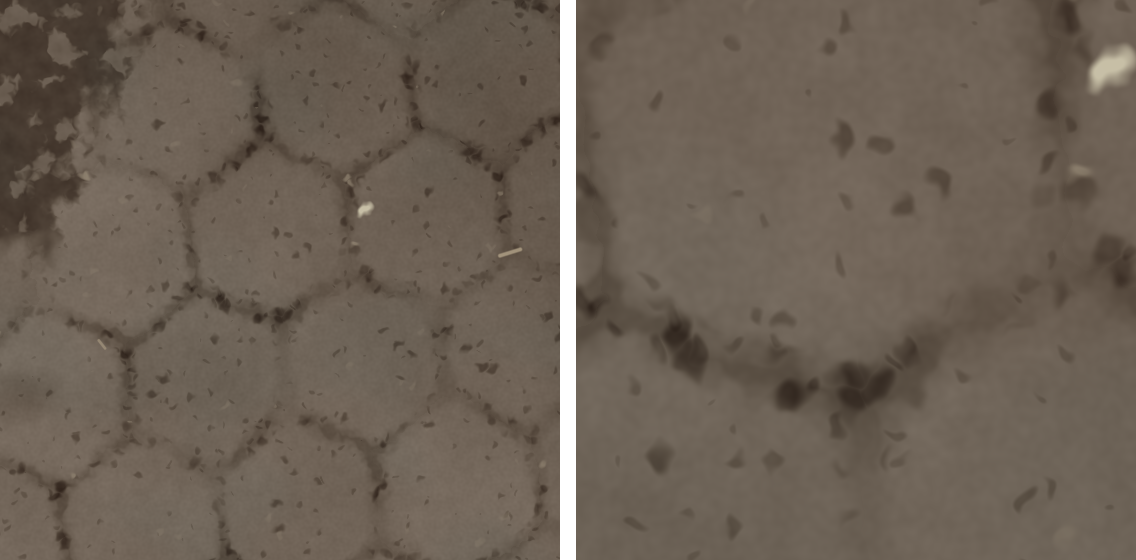
Left, the full canvas; right, a detail of the centre.
Give the GLSL for this texture, as a WebGL 2 fragment shader.

```glsl
#version 300 es
precision highp float;

uniform vec2 u_resolution;
out vec4 fragColor;

const float STONE_SPACING = 0.282;
const float STONE_TILT = 0.11;
const vec2 STONE_ORIGIN = vec2(0.482, 0.583);

vec2 hash2(vec2 p) {
    vec3 q = fract(p.xyx * vec3(0.1031, 0.1030, 0.0973));
    q += dot(q, q.yzx + 33.33);
    return fract((q.xx + q.yz) * q.zy);
}

float gradientNoise(vec2 p) {
    vec2 cell = floor(p), f = fract(p);
    vec2 w = f * f * f * (f * (f * 6.0 - 15.0) + 10.0);
    float corner[4];
    for (int k = 0; k < 4; k++) {
        vec2 o = vec2(k & 1, k >> 1);
        float angle = 6.2832 * hash2(cell + o + 50.0).x;
        corner[k] = dot(vec2(cos(angle), sin(angle)), f - o);
    }
    return 1.4 * mix(mix(corner[0], corner[1], w.x), mix(corner[2], corner[3], w.x), w.y);
}

float fbm(vec2 p, int octaves) {
    float sum = 0.0, amp = 0.5;
    for (int i = 0; i < octaves; i++) {
        sum += amp * gradientNoise(p);
        p = mat2(1.6, 1.2, -1.2, 1.6) * p + 7.3;
        amp *= 0.5;
    }
    return sum;
}

mat2 rotation(float a) {
    return mat2(cos(a), sin(a), -sin(a), cos(a));
}

// Offset from the nearest stone centre in xy, centre itself in zw
vec4 hexCell(vec2 p) {
    vec2 period = vec2(1.0, 1.7320508);
    vec2 a = period * floor(p / period + 0.5);
    vec2 b = period * (floor(p / period) + 0.5);
    vec2 centre = distance(p, a) < distance(p, b) ? a : b;
    return vec4(p - centre, centre);
}

// Distance inward from the rim of a slightly rounded hexagon
float rimDistance(vec2 p) {
    vec2 q = abs(p);
    float hexagon = max(q.x, dot(q, vec2(0.5, 0.8660254)));
    return 0.49 - mix(hexagon, length(p) * 0.95, 0.3);
}

// Soft scattered blobs; radius is relative to the grid cell
float specks(vec2 p, float scale, float chance, float radius) {
    p *= scale;
    vec2 cell = floor(p);
    float cover = 0.0;
    for (int j = -1; j <= 1; j++)
    for (int i = -1; i <= 1; i++) {
        vec2 id = cell + vec2(i, j);
        vec2 pick = hash2(id + scale);
        vec2 d = rotation(6.28 * pick.y) * (p - id - hash2(id + 91.7));
        float r = radius * (0.5 + pick.y);
        float blob = 1.0 - smoothstep(0.3 * r, r, length(d * vec2(0.8, 1.25)));
        cover = max(cover, blob * step(pick.x, chance) * (0.5 + 0.5 * pick.y));
    }
    return cover;
}

float sliver(vec2 p, vec2 centre, float angle, float halfLength, float halfWidth) {
    vec2 q = (p - centre) * rotation(angle);
    q.x -= clamp(q.x, -halfLength, halfLength);
    return 1.0 - smoothstep(0.4 * halfWidth, 1.5 * halfWidth, length(q));
}

vec3 earthTone(float level) {
    return vec3(level, level - 0.05, level - 0.098 + 0.1 * max(0.36 - level, 0.0));
}

void main() {
    vec2 uv = gl_FragCoord.xy / u_resolution.y;
    vec2 wobble = vec2(fbm(uv * 9.0, 3), fbm(uv * 9.0 + 31.0, 3));
    vec2 ragged = uv + 0.006 * vec2(gradientNoise(uv * 70.0), gradientNoise(uv * 70.0 + 19.0));

    // Worn paving stones
    vec2 lattice = rotation(-STONE_TILT) * (ragged + 0.024 * wobble - STONE_ORIGIN) / STONE_SPACING;
    vec4 stone = hexCell(lattice);
    float rim = rimDistance(stone.xy);
    float shade = hash2(floor(stone.zw * 2.0 + 0.5) + 20.0).x - 0.5;
    float level = 0.444 + 0.018 * shade + 0.045 * fbm(uv * 5.0, 4);
    level -= 0.05 * smoothstep(0.95, 1.75, uv.x + uv.y);
    level += 0.012 * smoothstep(0.5, 0.1, uv.x);
    level += 0.024 * fbm(uv * 45.0, 3) + 0.012 * gradientNoise(uv * 150.0);

    // Soil in the joints, broken up and fainter to the right
    float wear = smoothstep(-0.35, 0.3, fbm(uv * 7.0 + 4.0, 3)) * mix(1.0, 0.65, uv.x);
    float joint = 1.0 - smoothstep(0.0, 0.085, rim);
    float seam = 1.0 - smoothstep(0.0, 0.035, rim + 0.04 * gradientNoise(uv * 38.0));
    level -= 0.065 * joint * (0.35 + 0.65 * wear) + 0.055 * seam * wear;

    // Dark crumbs, dense along the joints and sparse on the stones
    float crumbs = specks(ragged, 46.0, 0.4, 0.5) * smoothstep(0.15, 0.7, joint);
    float dots = max(specks(ragged, 30.0, 0.08, 0.25), 0.7 * specks(ragged, 65.0, 0.09, 0.35));
    level -= 0.16 * crumbs * (0.4 + 0.6 * wear) + 0.13 * dots;

    // Damp mud in the upper left with pale dry islands
    float border = mix(0.09, 0.235, smoothstep(0.55, 1.0, uv.y));
    float mud = smoothstep(-0.03, 0.03, border - uv.x + 0.13 * fbm(ragged * 16.0, 4));
    mud *= smoothstep(0.53, 0.59, uv.y + 0.1 * wobble.y);
    float islands = smoothstep(0.08, 0.26, fbm(ragged * 15.0 + 8.0, 4));
    float mudLevel = mix(0.265, 0.41, islands) + 0.06 * fbm(uv * 32.0, 3);
    level = mix(level, mudLevel, 0.93 * mud);
    float stain = length((uv - vec2(0.04, 0.3)) * vec2(1.0, 1.3)) + 0.04 * wobble.x;
    level -= 0.075 * (1.0 - smoothstep(0.01, 0.1, stain));

    vec3 colour = earthTone(max(level, 0.17));
    colour += vec3(-0.008, 0.002, 0.004) * smoothstep(-0.1, 0.3, fbm(uv * 4.0 + 12.0, 2));

    // Pale grit, a pebble and dry stalks
    float grit = specks(ragged, 40.0, 0.025, 0.28) * (0.35 + 0.65 * joint);
    colour = mix(colour, vec3(0.62, 0.57, 0.49), 0.65 * grit);
    float pebble = sliver(ragged, vec2(0.651, 0.625), 0.6, 0.006, 0.009);
    float stalks = sliver(uv, vec2(0.911, 0.549), 0.3, 0.019, 0.0035);
    stalks = max(stalks, 0.7 * sliver(uv, vec2(0.182, 0.385), -0.9, 0.009, 0.0025));
    colour = mix(colour, vec3(0.8, 0.77, 0.67), 0.95 * pebble);
    colour = mix(colour, vec3(0.68, 0.62, 0.52), 0.85 * stalks);

    fragColor = vec4(colour, 1.0);
}
```
